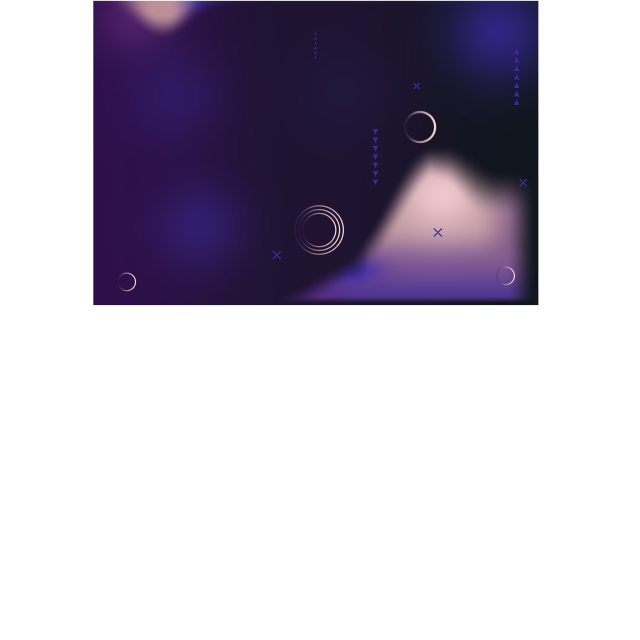
Give the GLSL for this background, as a WebGL 1 fragment shader.

```glsl
precision highp float;
uniform vec2 u_resolution;

const vec3 VIOLET = vec3(0.24, 0.16, 0.63);
const vec3 BLUSH = vec3(0.93, 0.78, 0.80);

// Antialiased coverage of a signed distance
float fill(float d) {
  return clamp(0.5 - d * u_resolution.y, 0.0, 1.0);
}

float glow(vec2 p, vec2 center, vec2 radius) {
  vec2 q = (p - center) / radius;
  return exp(-dot(q, q));
}

// Height of the large hill above the panel's lower edge
float hillHeight(float x) {
  return 0.078 * clamp((x - 0.432) / 0.141, 0.0, 1.0)
       + 0.163 * smoothstep(0.547, 0.677, x)
       - 0.039 * smoothstep(0.697, 0.781, x);
}

vec3 backdrop(vec2 p) {
  vec3 col = mix(vec3(0.18, 0.06, 0.29), vec3(0.12, 0.075, 0.19), smoothstep(0.16, 0.48, p.x));
  col = mix(col, vec3(0.06, 0.085, 0.11), smoothstep(0.52, 0.83, p.x));
  col = mix(col, vec3(0.20, 0.14, 0.52), 0.95 * glow(p, vec2(0.779, 0.05), vec2(0.078)));
  col = mix(col, vec3(0.19, 0.11, 0.42), 0.75 * glow(p, vec2(0.273, 0.15), vec2(0.075)));
  col = mix(col, vec3(0.20, 0.12, 0.45), 0.9 * glow(p, vec2(0.31, 0.354), vec2(0.068)));
  return mix(col, vec3(0.13, 0.10, 0.27), 0.6 * glow(p, vec2(0.534, 0.143), vec2(0.07)));
}

// Soft drop hanging from the upper left edge
vec3 addDrop(vec3 col, vec2 p) {
  col = mix(col, vec3(0.36, 0.15, 0.46), 0.7 * glow(p, vec2(0.21, 0.03), vec2(0.06, 0.055)));
  vec3 tint = mix(vec3(0.33, 0.14, 0.44), vec3(0.74, 0.56, 0.60), smoothstep(0.165, 0.24, p.x));
  tint = mix(tint, vec3(0.25, 0.19, 0.62), smoothstep(0.265, 0.32, p.x));
  float edge = 0.052 * glow(p, vec2(0.255, p.y), vec2(0.06));
  return mix(col, tint, smoothstep(-0.010, 0.030, edge - p.y));
}

vec3 addHill(vec3 col, vec2 p) {
  float h = hillHeight(p.x);
  float slope = (hillHeight(p.x + 0.004) - hillHeight(p.x - 0.004)) / 0.008;
  float depth = (h - 0.4766 + p.y) / sqrt(1.0 + slope * slope);

  vec3 tint = mix(vec3(0.74, 0.59, 0.62), vec3(0.49, 0.34, 0.57), smoothstep(0.35, 0.42, p.y));
  tint = mix(tint, vec3(0.30, 0.20, 0.57), smoothstep(0.405, 0.475, p.y));
  tint = mix(tint, vec3(0.48, 0.33, 0.52), 0.8 * smoothstep(0.74, 0.81, p.x) * (1.0 - smoothstep(0.38, 0.43, p.y)));
  tint = mix(tint, BLUSH, glow(p, vec2(0.69, 0.305), vec2(0.065, 0.055)));
  tint = mix(tint, vec3(0.34, 0.16, 0.50), 1.0 - smoothstep(0.46, 0.58, p.x));
  tint = mix(tint, vec3(0.24, 0.16, 0.66), 0.9 * glow(p, vec2(0.55, 0.422), vec2(0.045, 0.022)));

  float soft = mix(0.026, 0.065, smoothstep(0.60, 0.76, p.x));
  float mask = smoothstep(-0.010, soft, depth);
  mask *= smoothstep(0.428, 0.445, p.x) * (1.0 - smoothstep(0.79, 0.84, p.x));
  mask *= 1.0 - smoothstep(0.462, 0.475, p.y);
  return mix(col, tint, mask);
}

// Circle outline fading from dark on the left to blush on the right
vec3 addRing(vec3 col, vec2 p, vec2 center, float radius, float width) {
  vec2 q = p - center;
  float t = clamp(0.5 + 0.5 * q.x / radius, 0.0, 1.0);
  vec3 tint = mix(vec3(0.25, 0.13, 0.34), vec3(1.0, 0.86, 0.82), t);
  float line = fill(abs(length(q) - radius) - 0.5 * width);
  return mix(col, tint, line * (0.4 + 0.6 * smoothstep(0.0, 0.4, t)));
}

float diagonalCross(vec2 p, vec2 center, float size) {
  vec2 q = abs(p - center);
  float stroke = abs(q.x - q.y) * 0.707 - 0.001;
  return fill(max(stroke, max(q.x, q.y) - size));
}

// Column of evenly spaced triangles; facing is 1 for up and -1 for down
float triangleColumn(vec2 p, vec2 first, float gap, float last, float size, float facing) {
  vec2 q = p - first;
  q.y -= gap * clamp(floor(q.y / gap + 0.5), 0.0, last);
  q.y *= facing;
  return fill(max(q.y - size, 0.894 * abs(q.x) - 0.447 * (q.y + size)));
}

void main() {
  // Canvas units, measured downward from the upper edge
  vec2 p = gl_FragCoord.xy / u_resolution.y;
  p.y = 1.0 - p.y;

  vec3 col = addHill(addDrop(backdrop(p), p), p);

  // Rings
  col = addRing(col, p, vec2(0.6563, 0.1985), 0.0235, 0.0034);
  col = addRing(col, p, vec2(0.198, 0.4405), 0.0137, 0.0018);
  col = addRing(col, p, vec2(0.790, 0.431), 0.0137, 0.0018);
  for (int i = 0; i < 3; i++) {
    col = addRing(col, p, vec2(0.4987, 0.3594), 0.0378 - 0.0059 * float(i), 0.0019);
  }

  // Crosses and triangle columns
  float marks = diagonalCross(p, vec2(0.651, 0.1345), 0.0048);
  marks = max(marks, diagonalCross(p, vec2(0.8177, 0.2855), 0.0058));
  marks = max(marks, diagonalCross(p, vec2(0.4323, 0.3985), 0.0065));
  marks = max(marks, diagonalCross(p, vec2(0.6842, 0.3633), 0.0065));
  marks = max(marks, triangleColumn(p, vec2(0.8073, 0.0805), 0.0132, 6.0, 0.0041, 1.0));
  marks = max(marks, triangleColumn(p, vec2(0.5866, 0.2057), 0.0132, 6.0, 0.0041, -1.0));
  marks = max(marks, triangleColumn(p, vec2(0.4928, 0.0525), 0.0073, 5.0, 0.0018, 1.0));
  col = mix(col, VIOLET, marks);

  // White surround
  vec2 border = abs(p - vec2(0.4935, 0.239)) - vec2(0.3477, 0.2377);
  gl_FragColor = vec4(mix(vec3(1.0), col, fill(max(border.x, border.y))), 1.0);
}
```
